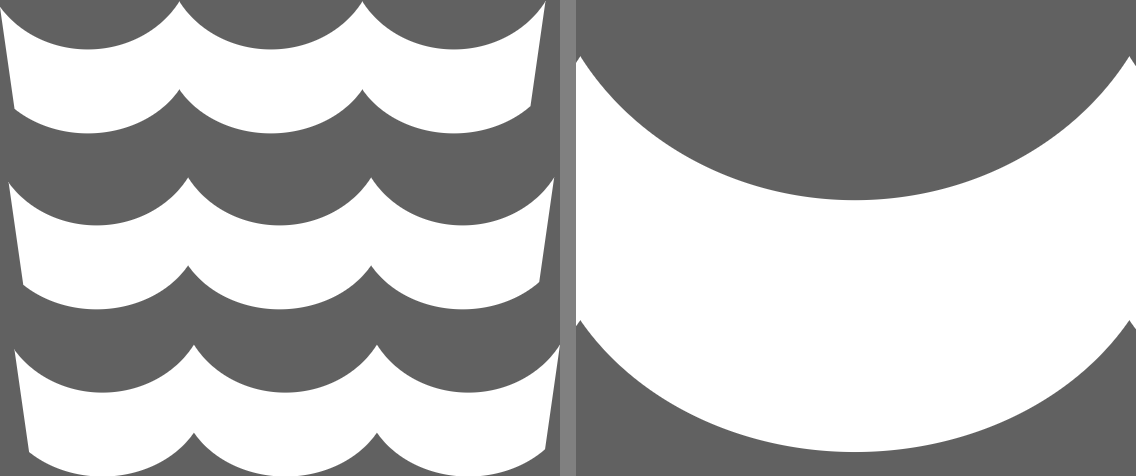
Left, the full canvas; right, a detail of the centre.
This pattern is drawn by a WebGL 2 fragment shader. Its source:

```glsl
#version 300 es
precision highp float;
// Three white scalloped wave bands with slanted ends on flat grey.

uniform vec2 u_resolution;
out vec4 fragColor;

// Lengths are fractions of the canvas width; y runs down from the top.
const vec3 GREY = vec3(0.38);
const vec3 WHITE = vec3(1.0);
const int ROWS = 3;
const vec2 ROW_ORIGIN[ROWS] = vec2[ROWS](
    vec2(0.0, 0.0026), vec2(0.0156, 0.3168), vec2(0.0260, 0.6154));
const float SCALLOP_WIDTH = 0.3268;
const float FIRST_CUSP = 0.3203;
const float TOP_SAG = 0.0857;
const float BOTTOM_SAG = 0.0785;
const float BAND_HEIGHT = 0.1571;   // upper cusp to lower cusp
const float BAND_LENGTH = 0.9740;
const float END_SLANT = 0.143;      // inward run per unit of drop
const float LEFT_END_DROP = 0.0104; // the left corner sits below the cusps
const float ROUNDNESS = 0.87;       // share of the half ellipse used per arc

// Signed distance below a row of hanging elliptical arcs with cusps at y = 0.
float belowScallops(vec2 p, float sag) {
    float t = 2.0 * fract((p.x - FIRST_CUSP) / SCALLOP_WIDTH) - 1.0;
    float k = ROUNDNESS * t;
    float root = sqrt(1.0 - k * k);
    float rootAtCusp = sqrt(1.0 - ROUNDNESS * ROUNDNESS);
    float radius = sag / (1.0 - rootAtCusp);
    float curve = radius * (root - rootAtCusp);
    float slope = radius * ROUNDNESS * k / root * 2.0 / SCALLOP_WIDTH;
    return (p.y - curve) / sqrt(1.0 + slope * slope);
}

// Positive inside one band, whose upper cusps lie on y = 0.
float bandDistance(vec2 p) {
    float top = belowScallops(p, TOP_SAG);
    float bottom = -belowScallops(p - vec2(0.0, BAND_HEIGHT), BOTTOM_SAG);
    float left = p.x - END_SLANT * (p.y - LEFT_END_DROP);
    float right = BAND_LENGTH - END_SLANT * p.y - p.x;
    float ends = min(left, right) / sqrt(1.0 + END_SLANT * END_SLANT);
    return min(min(top, bottom), ends);
}

void main() {
    vec2 p = vec2(gl_FragCoord.x, u_resolution.y - gl_FragCoord.y) / u_resolution.x;
    float pixel = 1.0 / u_resolution.x;

    // Union of the bands
    float inside = -1.0;
    for (int i = 0; i < ROWS; i++) {
        inside = max(inside, bandDistance(p - ROW_ORIGIN[i]));
    }

    float cover = clamp(inside / pixel + 0.5, 0.0, 1.0);
    fragColor = vec4(mix(GREY, WHITE, cover), 1.0);
}
```
